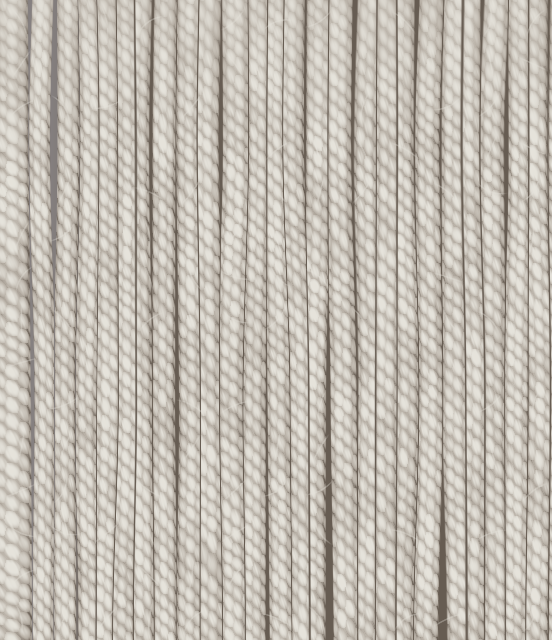
A WebGL 2 fragment shader for this texture:

```glsl
#version 300 es
precision highp float;

#define CORDS 25.0          // cords across the canvas
#define STITCH_ROWS 38.0    // stitches down each cord
#define STITCH_COLS 1.15    // stitch pairs over half a cord
#define STITCH_SLANT 0.28
#define WANDER 0.42         // sideways drift of the cords
#define HAIR_CELLS 15.0
#define HAIR_STRENGTH 0.32
#define SHADOW vec3(0.40, 0.36, 0.32)
#define COOL_GAP vec3(0.52, 0.50, 0.50)
#define THREAD vec3(0.72, 0.69, 0.65)
#define HIGHLIGHT vec3(0.90, 0.89, 0.86)

uniform vec2 u_resolution;
out vec4 fragColor;

float hash(vec2 p) {
    vec3 q = fract(p.xyx * 0.1031);
    q += dot(q, q.yzx + 33.33);
    return fract((q.x + q.y) * q.z);
}

float noise(vec2 p) {
    vec2 i = floor(p), f = fract(p);
    f = f * f * (3.0 - 2.0 * f);
    vec2 e = vec2(0.0, 1.0);
    return mix(mix(hash(i), hash(i + e.yx), f.x),
               mix(hash(i + e.xy), hash(i + e.yy), f.x), f.y);
}

// Centre and half width of one cord at height y, in cord units
vec2 cordShape(float id, float y) {
    if (id < 0.5) return vec2(0.55, 0.75 + 0.22 * (1.0 - y));
    float nearLeft = 1.0 - smoothstep(1.0, 6.0, id);
    float drift = noise(vec2(id * 7.0, y * 2.6)) - 0.5;
    float jitter = hash(vec2(id, 4.0)) - 0.5;
    float lean = (hash(vec2(id, 9.0)) - 0.5) * (y - 0.5);
    float centre = id + 0.5 + 0.55 * nearLeft + WANDER * (drift + lean) + 0.3 * jitter;
    float halfWidth = mix(0.53, 0.65, hash(vec2(id, 2.0)));
    return vec2(centre, halfWidth * (1.0 - 0.2 * nearLeft));
}

// Staggered, slanted lens stitches: x is relief, y is a random tone
vec2 stitches(vec2 p, float id) {
    vec2 best = vec2(0.0, 0.5);
    for (int k = 0; k < 2; k++) {
        vec2 g = p + 0.5 * float(k);
        vec2 c = fract(g) - 0.5;
        c.x += STITCH_SLANT * c.y;
        float relief = 1.0 - c.x * c.x / 0.105 - c.y * c.y / 0.34;
        if (relief > best.x)
            best = vec2(relief, hash(floor(g) + vec2(id * 13.0, 50.0 * float(k))));
    }
    return best;
}

// Sparse curved fibres standing off the cords
float strayHair(vec2 p) {
    vec2 g = p * HAIR_CELLS, id = floor(g);
    vec2 c = fract(g) - 0.5;
    float angle = (hash(id + 3.0) - 0.5) * 2.6;
    c = mat2(cos(angle), sin(angle), -sin(angle), cos(angle)) * c;
    float bend = (hash(id + 17.0) - 0.5) * 1.6;
    float d = abs(c.x - bend * c.y * c.y);
    float aa = HAIR_CELLS / u_resolution.y;
    float line = 1.0 - smoothstep(0.006, 0.006 + aa, d);
    float ends = 1.0 - smoothstep(0.2, 0.42, abs(c.y));
    return line * ends * step(0.45, hash(id + 29.0));
}

void main() {
    vec2 uv = gl_FragCoord.xy / u_resolution;
    vec2 p = gl_FragCoord.xy / u_resolution.y;
    float x = uv.x * CORDS;

    // Find the highest cord here and the one beneath it
    float top = 0.0, under = 0.0, across = 1.0, cordId = 0.0;
    for (int k = -2; k <= 2; k++) {
        float id = floor(x) + float(k);
        if (id < 0.0) continue;
        vec2 shape = cordShape(id, uv.y);
        float u = (x - shape.x) / shape.y;
        float height = max(0.0, 1.0 - u * u) * mix(0.7, 1.2, hash(vec2(id, 6.0)));
        if (height > top) {
            under = top;
            top = height;
            across = u;
            cordId = id;
        } else under = max(under, height);
    }

    // Wrap the stitches round the cord
    float u = clamp(across, -1.0, 1.0);
    float wrap = asin(u) / 1.5708;
    float roundness = sqrt(max(0.0, 1.0 - u * u));
    float phase = hash(vec2(cordId, 11.0)) * 9.0;
    float stretch = mix(0.92, 1.08, hash(vec2(cordId, 12.0)));
    float along = uv.y * STITCH_ROWS * stretch + phase;
    along += 0.5 * noise(vec2(cordId * 5.0, uv.y * 12.0));
    vec2 stitch = stitches(vec2(wrap * STITCH_COLS + 0.2 * phase, along), cordId);
    float fibre = noise(vec2(wrap * 14.0 + along * STITCH_SLANT * 12.0, along * 2.0) + phase);

    // Light, wear and soft focus near the top
    float focus = 1.0 - 0.45 * smoothstep(0.72, 1.0, uv.y);
    float detail = 0.44 * (stitch.x - 0.6) + 0.15 * (stitch.y - 0.5) + 0.14 * (fibre - 0.5);
    float patches = 0.12 * (noise(vec2(cordId * 3.0, uv.y * 9.0)) - 0.5);
    float tone = 0.17 + 0.62 * roundness - 0.07 * u + detail * focus + patches;
    tone = clamp(tone, 0.0, 1.0);
    vec3 yarn = mix(SHADOW, THREAD, smoothstep(0.0, 0.55, tone));
    yarn = mix(yarn, HIGHLIGHT, smoothstep(0.45, 1.0, tone));

    // Seams and gaps between cords
    vec3 gap = mix(COOL_GAP, SHADOW, smoothstep(2.0, 5.0, x));
    vec3 color = mix(gap, yarn, smoothstep(0.0, 0.24, top - under));
    color = mix(color, HIGHLIGHT, HAIR_STRENGTH * strayHair(p));
    fragColor = vec4(color, 1.0);
}
```
